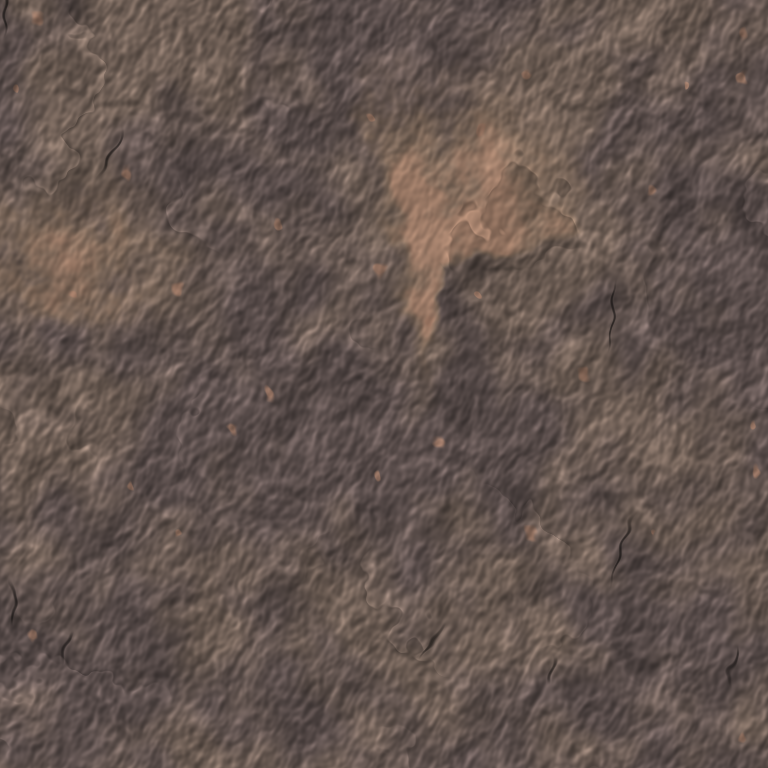
A Shadertoy shader for this texture:

```glsl
// Weathered grey-brown rock face with slanted grain, tan scars, ledges, cracks and flecks
#define GRAIN_FREQ 75.0
#define GRAIN_STRETCH 0.6
#define GRAIN_CONTRAST 0.39
#define MOTTLE 0.30
#define LEDGE_CONTRAST 0.17
#define CRACK_COUNT 9
#define CRACK_DEPTH 0.5
#define FLECK_GRID 15.0
#define FLECK_SHARE 0.13
#define SCAR_STRENGTH 0.9

const vec3 COOL_ROCK = vec3(0.345, 0.298, 0.290);
const vec3 WARM_ROCK = vec3(0.425, 0.364, 0.328);
const vec3 SCAR_TAN = vec3(0.485, 0.405, 0.345);
const vec3 SCAR_CORE = vec3(0.610, 0.475, 0.395);
const vec3 FLECK_ORANGE = vec3(0.590, 0.445, 0.370);
const vec2 LIGHT_DIR = vec2(-0.6, 0.8);

vec2 hash2(vec2 p) {
    vec3 q = fract(p.xyx * vec3(0.1031, 0.1030, 0.0973));
    q += dot(q, q.yzx + 33.33);
    return fract((q.xx + q.yz) * q.zy);
}

float cornerSlope(vec2 cell, vec2 offset) {
    float angle = 6.2832 * hash2(cell).x;
    return dot(vec2(cos(angle), sin(angle)), offset);
}

float gradientNoise(vec2 p) {
    vec2 i = floor(p), f = p - i;
    vec2 u = f * f * f * (f * (f * 6.0 - 15.0) + 10.0);
    vec2 e = vec2(1.0, 0.0);
    return mix(mix(cornerSlope(i, f), cornerSlope(i + e, f - e), u.x),
               mix(cornerSlope(i + e.yx, f - e.yx), cornerSlope(i + 1.0, f - 1.0), u.x), u.y);
}

float fbm(vec2 p) {
    float sum = 0.0, amp = 1.0;
    for (int i = 0; i < 4; i++) {
        sum += amp * gradientNoise(p);
        p = mat2(1.6, 1.2, -1.2, 1.6) * p + 5.3;
        amp *= 0.55;
    }
    return sum;
}

// Height of the surface: stretched grains leaning to the upper right
float rockHeight(vec2 p) {
    vec2 q = vec2(dot(p, vec2(0.87, -0.5)), GRAIN_STRETCH * dot(p, vec2(0.5, 0.87)));
    return gradientNoise(q * GRAIN_FREQ)
         + 0.55 * gradientNoise(q * GRAIN_FREQ * 1.9 + 11.0)
         + 0.8 * gradientNoise(q * GRAIN_FREQ * 0.43 + 23.0)
         + 2.5 * gradientNoise(p * 12.0 + 31.0);
}

// Wedge scar: x = coverage, y = shadow under its lower right edge
vec2 wedgeScar(vec2 p) {
    float left = p.x - 0.46 - 0.24 * (0.86 - p.y);
    float above = max(p.y - 0.655 - 0.2 * (p.x - 0.585), 0.555 + 0.18 * (p.y - 0.48) - p.x);
    vec2 r = (p - vec2(0.57, 0.68)) / vec2(0.20, 0.17);
    float cover = smoothstep(-0.015, 0.03, left) * smoothstep(-0.008, 0.015, above)
                * (1.0 - smoothstep(0.74, 0.785, p.x)) * exp(-dot(r, r));
    float shade = smoothstep(-0.06, -0.012, above) * (1.0 - smoothstep(-0.012, 0.004, above))
                * smoothstep(0.57, 0.60, p.x) * (1.0 - smoothstep(0.68, 0.76, p.x));
    return vec2(cover, shade);
}

float cracks(vec2 p) {
    float dark = 0.0;
    vec2 wobble = 0.006 * vec2(gradientNoise(p * 35.0), gradientNoise(p * 35.0 + 9.0));
    for (int i = 0; i < CRACK_COUNT; i++) {
        vec2 r = hash2(vec2(float(i) * 7.0, 3.0));
        vec2 d = p + 2.0 * wobble - hash2(vec2(float(i), 41.0));
        float angle = 1.3 + 0.9 * (r.x - 0.5), reach = 0.025 + 0.035 * r.y;
        vec2 dir = vec2(cos(angle), sin(angle));
        float taper = 1.0 - smoothstep(0.3 * reach, reach, abs(dot(d, dir)));
        float across = abs(dot(d, vec2(-dir.y, dir.x)));
        dark = max(dark, taper * (1.0 - smoothstep(0.0003, 0.003, across)));
    }
    return dark;
}

float flecks(vec2 p) {
    vec2 cell = floor(p * FLECK_GRID), r = hash2(cell + 70.0);
    vec2 d = fract(p * FLECK_GRID) - 0.25 - 0.5 * hash2(cell + 130.0);
    float size = 0.05 + 0.07 * r.y;
    float dist = length(d * vec2(1.0, 0.75)) + 0.07 * gradientNoise(p * 90.0);
    return step(r.x, FLECK_SHARE) * (1.0 - smoothstep(0.5 * size, 1.2 * size, dist));
}

void mainImage(out vec4 fragColor, in vec2 fragCoord) {
    vec2 p = fragCoord / iResolution.y;
    vec2 warp = vec2(fbm(p * 9.0 + 3.0), fbm(p * 9.0 + 17.0));

    // Broad tone: cool and warm areas with mottling
    float tone = fbm(p * 3.5 + 50.0) + 0.5 * gradientNoise(p * 16.0 + 80.0);
    vec3 color = mix(COOL_ROCK, WARM_ROCK, smoothstep(-0.35, 0.45, tone));
    color *= 1.0 + MOTTLE * gradientNoise(p * 28.0 + 2.0 * warp);

    // Tan scars: a sharp wedge and a soft smear
    vec2 wedge = wedgeScar(p + 0.035 * warp);
    vec2 smear = (p + 0.06 * warp - vec2(0.09, 0.66)) / vec2(0.12, 0.075);
    float scar = max(wedge.x, 0.7 * exp(-dot(smear, smear)));
    scar = clamp(scar * (1.0 + 0.7 * fbm(p * 18.0 + 90.0)), 0.0, 1.0);
    vec3 scarColor = mix(SCAR_TAN, SCAR_CORE, smoothstep(0.35, 0.95, scar));
    color = mix(color, scarColor, SCAR_STRENGTH * smoothstep(0.03, 0.55, scar));
    color = mix(color, FLECK_ORANGE, 0.75 * flecks(p + 0.01 * warp));

    // Ledges: lit on one side, shaded on the other
    float level = gradientNoise(p * 4.0 + 0.35 * warp + 7.0);
    float ledge = (2.0 * smoothstep(-0.015, 0.015, level) - 1.0) * exp(-abs(level) / 0.06);
    ledge *= smoothstep(-0.05, 0.3, gradientNoise(p * 5.0 + 20.0));

    // Relief lighting and dark gaps
    vec2 g = p + 0.006 * warp, lightStep = 0.0025 * LIGHT_DIR;
    float relief = rockHeight(g - lightStep) - rockHeight(g + lightStep);
    relief *= GRAIN_CONTRAST * (1.0 - 0.5 * scar);
    color *= exp(relief + LEDGE_CONTRAST * ledge - 0.22 * wedge.y);
    color *= 1.0 - CRACK_DEPTH * cracks(p);
    fragColor = vec4(color, 1.0);
}
```
